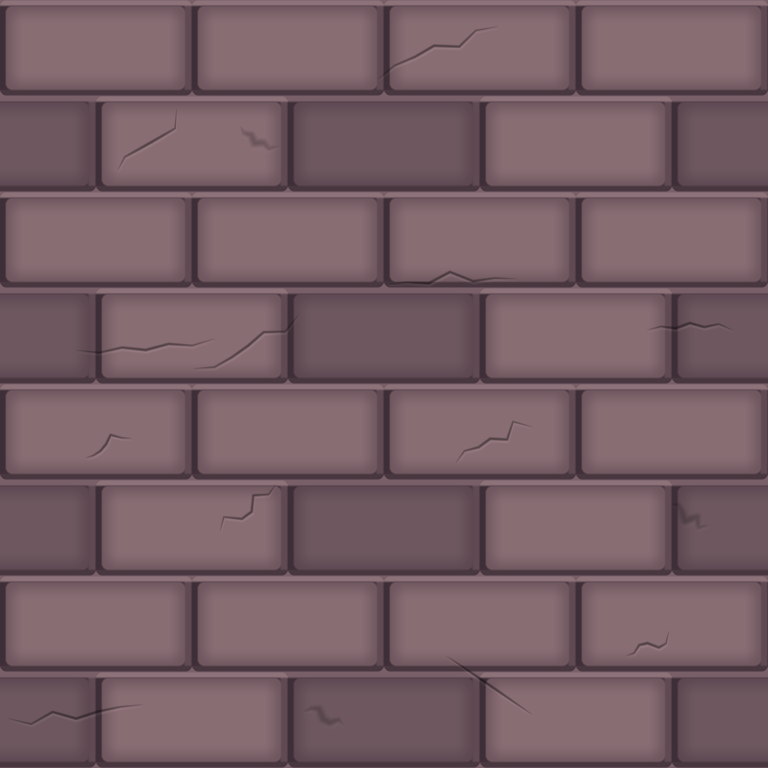
Reproduce this texture procedurally as a WebGL 2 fragment shader.

```glsl
#version 300 es
precision highp float;

uniform vec2 u_resolution;
out vec4 fragColor;

float hash(vec2 p) {
    vec3 q = fract(p.xyx * vec3(0.1031, 0.1030, 0.0973));
    q += dot(q, q.yzx + 33.33);
    return fract((q.x + q.y) * q.z);
}

float roundedBox(vec2 p, vec2 halfSize, float radius) {
    vec2 q = abs(p) - halfSize + radius;
    return length(max(q, 0.0)) + min(max(q.x, q.y), 0.0) - radius;
}

// Distance to a segment in x, position along it in y
vec2 segment(vec2 p, vec2 a, vec2 b) {
    vec2 ab = b - a;
    float t = clamp(dot(p - a, ab) / dot(ab, ab), 0.0, 1.0);
    return vec2(length(p - a - ab * t), t);
}

// Jagged tapering cracks and a few wider chips, wrapped over the 8 x 8 domain
float cracks(vec2 p, float pixel) {
    float depth = 0.0;
    for (int i = 0; i < 15; i++) {
        float id = float(i);
        vec2 jitter = vec2(hash(vec2(id, 3.0)), hash(vec2(id, 8.0)));
        vec2 center = 2.0 * (vec2(i % 4, i / 4) + 0.2 + 0.6 * jitter);
        vec2 d = mod(p - center + 4.0, 8.0) - 4.0;
        if (dot(d, d) > 2.0) continue;

        bool chip = i % 6 == 1;
        float angle = 1.7 * (hash(vec2(id, 14.0)) - 0.5);
        float span = chip ? 0.45 : mix(0.5, 1.5, hash(vec2(id, 21.0)));
        float width = chip ? 0.06 : 0.014;
        float strength = chip ? 0.55 : 1.0;
        d = mat2(cos(angle), -sin(angle), sin(angle), cos(angle)) * d;

        vec2 a = vec2(-0.5 * span, 0.0);
        for (int k = 1; k <= 6; k++) {
            float along = float(k) / 6.0;
            float wander = (hash(vec2(id, 30.0 + float(k))) - 0.5) * 0.17;
            vec2 b = vec2((along - 0.5) * span, wander);
            vec2 s = segment(d, a, b);
            float taper = sin(3.14159 * (along + (s.y - 1.0) / 6.0));
            float line = 1.0 - smoothstep(0.0, width * taper + pixel, s.x);
            depth = max(depth, line * strength * sqrt(max(taper, 0.0)));
            a = b;
        }
    }
    return depth;
}

void main() {
    // One unit is one course; bricks are two units wide
    vec2 p = 8.0 * gl_FragCoord.xy / u_resolution;
    float pixel = 8.0 / min(u_resolution.x, u_resolution.y);
    float row = floor(p.y);
    float shifted = 1.0 - mod(row, 2.0);
    float column = floor((p.x + shifted) / 2.0);
    vec2 brick = vec2(mod(p.x + shifted, 2.0), fract(p.y));
    float darkBrick = shifted * (1.0 - mod(column, 2.0));

    // Face shaded softly towards its rim
    vec3 center = mix(vec3(0.535, 0.427, 0.452), vec3(0.430, 0.343, 0.372), darkBrick);
    vec3 rim = mix(vec3(0.440, 0.345, 0.375), vec3(0.365, 0.282, 0.318), darkBrick);
    float face = roundedBox(brick - vec2(0.995, 0.5), vec2(0.935, 0.437), 0.07);
    float inner = roundedBox(brick - vec2(0.995, 0.5), vec2(0.935, 0.437), 0.2);
    vec3 faceColor = mix(rim, center, smoothstep(-0.03, 0.19, -inner));

    // Bevels: dark left and bottom, softer right, lit top
    vec3 shadow = vec3(0.285, 0.215, 0.248);
    vec3 leftColor = vec3(0.245, 0.182, 0.215);
    vec3 topColor = mix(vec3(0.555, 0.448, 0.475), vec3(0.475, 0.375, 0.408), darkBrick);
    vec3 color = mix(leftColor, vec3(0.375, 0.288, 0.326), smoothstep(1.90, 1.94, brick.x));
    color = mix(color, leftColor, smoothstep(2.0 - pixel, 2.0, brick.x));
    color = mix(color, shadow, 1.0 - smoothstep(0.05, 0.08, brick.y));
    color = mix(color, topColor, smoothstep(0.925, 0.955, brick.y));
    color = mix(color, faceColor, 1.0 - smoothstep(-0.5 * pixel - 0.008, 0.5 * pixel + 0.008, face));

    // Lit notches at the rounded corners and a smooth course joint
    float outline = roundedBox(brick - vec2(1.0, 0.5), vec2(1.0, 0.5), 0.09);
    vec3 notch = vec3(0.475, 0.375, 0.408);
    color = mix(color, notch, smoothstep(0.0, pixel, outline));
    color = mix(notch, color, smoothstep(0.0, pixel, brick.y));
    color = mix(color, notch, smoothstep(1.0 - pixel, 1.0, brick.y));

    // Cracks with a thin lit lower lip
    float crack = cracks(p, pixel);
    float lip = cracks(p + vec2(-0.008, 0.025), pixel);
    color += 0.05 * lip * (1.0 - crack);
    color *= 1.0 - 0.42 * crack;

    fragColor = vec4(color, 1.0);
}
```
